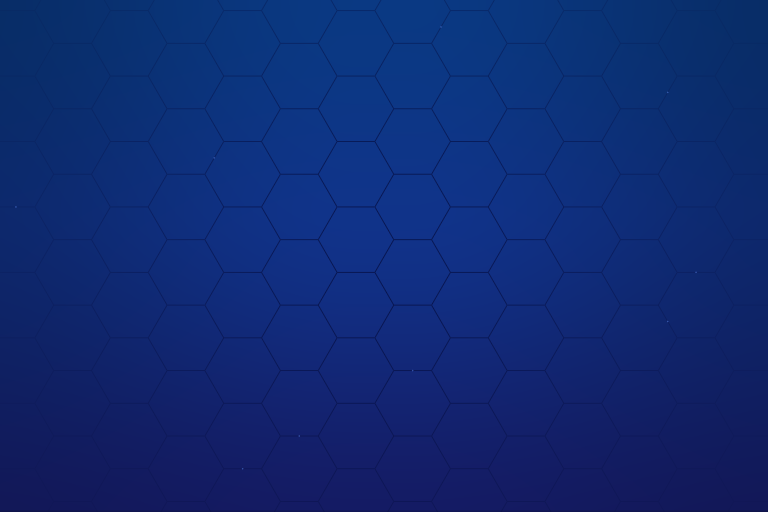
Write a Shadertoy shader that draws this background.

```glsl
const float SIDE = 0.0738;
const float APOTHEM = SIDE * 0.8660254;
const vec2 PERIOD = vec2(3.0 * SIDE, 2.0 * APOTHEM);
const vec2 GRID_ORIGIN = vec2(-0.0547, 0.0319);

const vec3 TOP_BLUE = vec3(0.040, 0.222, 0.512);
const vec3 MID_BLUE = vec3(0.065, 0.200, 0.542);
const vec3 LOW_INDIGO = vec3(0.080, 0.102, 0.385);
const vec3 LINE_NAVY = vec3(0.020, 0.055, 0.260);
const vec3 SPARK_BLUE = vec3(0.360, 0.540, 0.950);

float hash(vec2 cell) {
    vec3 q = fract(cell.xyx * vec3(0.1031, 0.1030, 0.0973));
    q += dot(q, q.yzx + 33.33);
    return fract((q.x + q.y) * q.z);
}

// Offset from the centre of the nearest flat-topped hexagon
vec2 hexLocal(vec2 p, vec2 period) {
    vec2 a = p - period * round(p / period);
    vec2 b = p - period * (floor(p / period) + 0.5);
    return dot(a, a) < dot(b, b) ? a : b;
}

// Outward direction of the nearest hexagon side
vec2 sideNormal(vec2 local) {
    vec2 slanted = vec2(0.8660254, 0.5);
    vec2 q = abs(local);
    vec2 n = q.y > dot(q, slanted) ? vec2(0.0, 1.0) : slanted;
    return n * vec2(local.x < 0.0 ? -1.0 : 1.0, local.y < 0.0 ? -1.0 : 1.0);
}

float coverage(float dist, float radius, float pixel) {
    return clamp((radius - dist) / pixel + 0.5, 0.0, 1.0);
}

// Vertical gradient dimmed gently towards the left and right
vec3 backdrop(vec2 p) {
    float y = p.y + 0.5;
    vec3 color = mix(LOW_INDIGO, MID_BLUE, smoothstep(-0.08, 0.62, y));
    color = mix(color, TOP_BLUE, smoothstep(0.5, 1.0, y));
    float dim = mix(0.13, 0.22, smoothstep(0.0, 0.5, y));
    return color * (1.0 - dim * smoothstep(0.05, 0.85, abs(p.x)));
}

void mainImage(out vec4 fragColor, in vec2 fragCoord) {
    float pixel = 1.0 / iResolution.y;
    vec2 p = (fragCoord - 0.5 * iResolution.xy) * pixel;
    vec2 grid = p - GRID_ORIGIN;
    vec2 local = hexLocal(grid, PERIOD);
    vec2 normal = sideNormal(local);
    vec3 color = backdrop(p);

    // Slight tone change between cells
    vec2 cellId = round((grid - local) / (0.5 * PERIOD));
    color *= 1.0 + 0.006 * (hash(cellId + 80.0) - 0.5);

    // Fine seams, strongest in the middle
    float fade = 0.82 * exp(-2.8 * dot(p, p));
    float seam = coverage(APOTHEM - dot(local, normal), 0.0009, pixel);
    color = mix(color, LINE_NAVY, seam * fade);

    // Rare sparks at the midpoints of sides
    vec2 toMiddle = local - normal * APOTHEM;
    vec2 sideId = round((grid - toMiddle) / (0.25 * PERIOD));
    float lit = step(0.977, hash(sideId + 200.0));
    float spark = coverage(length(toMiddle), 0.0014, pixel);
    color = mix(color, SPARK_BLUE, lit * spark * 0.5);

    // Thin shade along the lower border
    color *= 1.0 - 0.15 * coverage(p.y + 0.5, 0.003, pixel);
    fragColor = vec4(color, 1.0);
}
```
